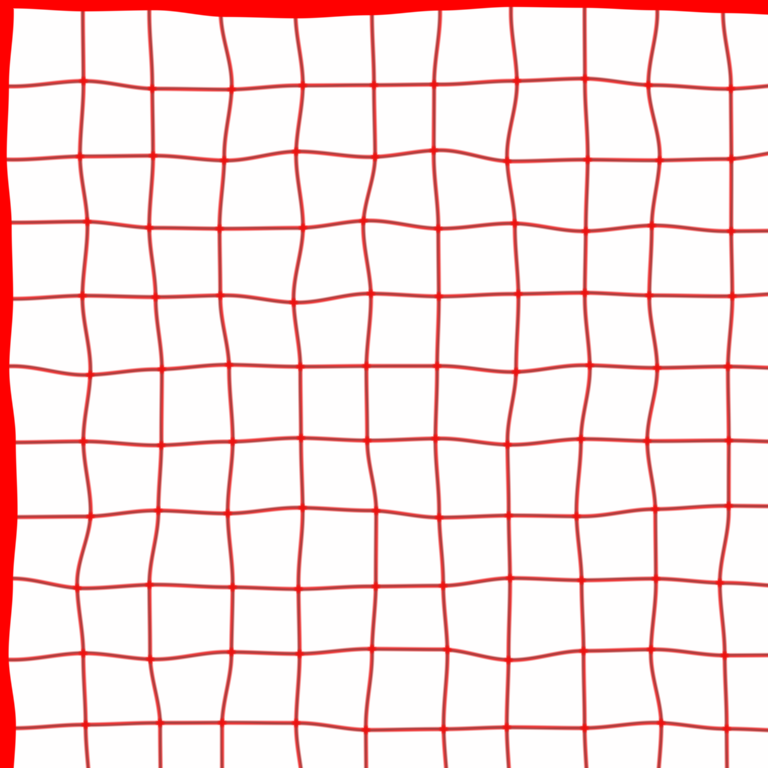
Write a WebGL 2 fragment shader that draws this pattern.

```glsl
#version 300 es
precision highp float;
// Hand-drawn red grid on white, with a solid red band on the left and top.
// Every line wanders by smooth noise between its crossings; the ink runs
// from dark to bright red across the stroke and glows where lines cross.

uniform vec2 u_resolution;
out vec4 fragColor;

float hash(vec2 p) {
  return fract(sin(dot(p, vec2(127.1, 311.7))) * 43758.547);
}

// Sideways drift of one line, in cells, at distance t along it
float drift(float line, float t, float seed) {
  float node = floor(t);
  float a = hash(vec2(line + seed, node));
  float b = hash(vec2(line + seed, node + 1.0));
  return mix(a, b, smoothstep(0.0, 1.0, t - node)) - 0.5;
}

// Blurred stroke coverage from its centre distance
float stroke(float d, float pixel) {
  return 1.0 - smoothstep(0.008, 0.008 + max(0.038, 1.5 * pixel), abs(d));
}

// Dark core with a brighter flank that shifts along the stroke
vec3 inkColor(float d, float t, float line) {
  float shift = 0.012 * sin(t * 2.1 + line * 2.7) + 0.006 * sin(t * 5.3 + line);
  float flank = smoothstep(-0.012, 0.028, abs(d + shift) - 0.006);
  return mix(vec3(0.58, 0.13, 0.13), vec3(0.92, 0.07, 0.07), flank);
}

void main() {
  const float cell = 0.0928;
  vec2 uv = gl_FragCoord.xy / u_resolution;
  vec2 pixel = 1.0 / (u_resolution * cell);

  // Cell units, counted from the inner corner at the upper left
  vec2 p = vec2(uv.x, 1.0 - uv.y) / cell - 0.18;
  vec2 line = round(p);

  // Signed distances to the nearest vertical and horizontal line
  vec2 d = p - line - vec2(0.2 * drift(line.x, p.y, 7.0),
                           0.17 * drift(line.y, p.x, 53.0));
  vec2 ink = vec2(stroke(d.x, pixel.x), stroke(d.y, pixel.y));
  ink *= step(0.5, line);

  // Strokes over white
  vec3 color = vec3(1.0, 0.995, 0.995);
  color = mix(color, inkColor(d.y, p.x, line.y), 0.86 * ink.y);
  color = mix(color, inkColor(d.x, p.y, line.x + 20.0), 0.86 * ink.x);

  // Bright red at the crossings
  float crossing = max(ink.x, ink.y) * (1.0 - smoothstep(0.03, 0.085, length(d)));
  crossing *= step(0.5, min(line.x, line.y));
  color = mix(color, vec3(0.96, 0.06, 0.05), 0.85 * crossing);

  // Solid bands with the same wavering edge
  vec2 edge = p - vec2(0.2 * drift(0.0, p.y, 7.0), 0.17 * drift(0.0, p.x, 53.0));
  vec2 band = 1.0 - smoothstep(-pixel, pixel, edge);
  color = mix(color, vec3(1.0, 0.0, 0.0), max(band.x, band.y));

  fragColor = vec4(color, 1.0);
}
```
